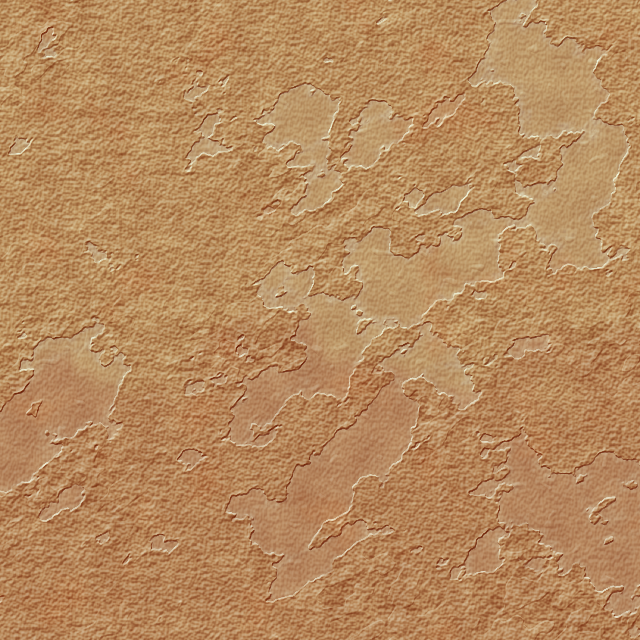
This texture is drawn by a Shadertoy shader. Its source:

```glsl
// Weathered ochre and terracotta plaster: a grainy coat flaked off in ragged patches.
// A height field (coat step, rolled lips, torn ledges, grain) is built from
// gradient noise, lit from above by a directional difference, then tinted.

const vec2 LIGHT_DIR = vec2(-0.42, 0.907);
const float RELIEF_STEP = 0.0012;
const float RELIEF_GAIN = 3.1;
const float CAVITY_GAIN = 0.75;

const vec3 OCHRE_COAT = vec3(0.733, 0.562, 0.362);
const vec3 TERRACOTTA_COAT = vec3(0.715, 0.520, 0.338);
const vec3 OCHRE_BARE = vec3(0.742, 0.595, 0.405);
const vec3 TERRACOTTA_BARE = vec3(0.715, 0.525, 0.365);
const vec3 LIME_EDGE = vec3(0.775, 0.680, 0.545);
const vec3 RUST_STAIN = vec3(0.740, 0.475, 0.280);
const vec3 LIT_TINT = vec3(0.040, 0.074, 0.090);
const vec3 SHADE_TINT = vec3(0.070, 0.098, 0.080);

vec2 hashGradient(vec2 cell) {
    vec3 h = fract(cell.xyx * vec3(0.1031, 0.1030, 0.0973));
    h += dot(h, h.yzx + 33.33);
    float angle = 6.2832 * fract((h.x + h.y) * h.z);
    return vec2(cos(angle), sin(angle));
}

float gradientNoise(vec2 p) {
    vec2 i = floor(p), f = fract(p);
    vec2 u = f * f * f * (f * (f * 6.0 - 15.0) + 10.0);
    vec2 k = vec2(0.0, 1.0);
    float a = dot(hashGradient(i), f);
    float b = dot(hashGradient(i + k.yx), f - k.yx);
    float c = dot(hashGradient(i + k.xy), f - k.xy);
    float d = dot(hashGradient(i + k.yy), f - k.yy);
    return mix(mix(a, b, u.x), mix(c, d, u.x), u.y);
}

float fbm(vec2 p, int octaves) {
    float sum = 0.0, amplitude = 1.0;
    for (int i = 0; i < octaves; i++) {
        sum += amplitude * gradientNoise(p);
        p = mat2(1.6, 1.2, -1.2, 1.6) * p + 17.3;
        amplitude *= 0.54;
    }
    return sum;
}

// Signed depth inside a capsule-shaped trowel sweep
float sweep(vec2 p, vec2 a, vec2 b, float radius) {
    vec2 ab = b - a;
    float t = clamp(dot(p - a, ab) / dot(ab, ab), 0.0, 1.0);
    return radius - length(p - a - ab * t);
}

// Positive where the coat has flaked away, negative on the coat
float bareField(vec2 p, vec2 slanted) {
    float d = -0.082;
    d = max(d, sweep(p, vec2(0.43, 0.42), vec2(0.72, 0.64), 0.070));
    d = max(d, sweep(p, vec2(0.83, 0.88), vec2(0.91, 0.70), 0.065));
    d = max(d, sweep(p, vec2(0.46, 0.17), vec2(0.63, 0.42), 0.068));
    d = max(d, sweep(p, vec2(0.00, 0.29), vec2(0.10, 0.40), 0.070));
    d = max(d, sweep(p, vec2(0.80, 0.21), vec2(0.97, 0.17), 0.068));
    d = max(d, sweep(p, vec2(0.44, 0.77), vec2(0.52, 0.80), 0.045));
    return d + 0.165 * fbm(slanted * vec2(8.0, 13.0) + 5.7, 5);
}

// Sandy bumps, coarse clumps and broken ledges of the upper coat
float coatRelief(vec2 p, vec2 slanted, float lip, float clumps) {
    float grain = 0.95 * gradientNoise(p * 118.0) + 0.90 * gradientNoise(p * 205.0 + 8.4);
    float rugged = smoothstep(-0.10, 0.35, gradientNoise(p * 5.0 + 9.2));
    float ledge = smoothstep(-0.05, 0.05, fbm(slanted * vec2(15.0, 27.0) + 4.4, 3));
    float streaks = gradientNoise(vec2(p.x * 13.0, (p.y + 0.08 * p.x) * 62.0));
    float streakAmount = 1.0 - smoothstep(0.25, 0.60, p.x);
    return grain + (0.5 + 0.9 * rugged + 1.2 * lip) * clumps
         + 0.75 * rugged * (ledge - 0.5) + 0.55 * streakAmount * streaks;
}

float bareRelief(vec2 p, float clumps) {
    float fine = 0.50 * gradientNoise(p * vec2(225.0, 165.0) + 2.6);
    return fine + 0.30 * gradientNoise(p * 105.0 + 6.1) + 4.0 * max(clumps - 0.36, 0.0);
}

// x: height, y: local detail used for cavity shading, z: bare field
vec3 surface(vec2 p) {
    vec2 slanted = mat2(0.82, -0.57, 0.57, 0.82) * p;
    float bare = bareField(p, slanted);
    float coat = 1.0 - smoothstep(-0.004, 0.004, bare);
    float lip = exp(-pow((bare + 0.010) / 0.009, 2.0));
    float clumps = gradientNoise(p * 47.0 + 3.1);
    float detail = mix(bareRelief(p, clumps), coatRelief(p, slanted, lip, clumps), coat);
    return vec3(detail + coat * (1.35 + 0.45 * lip), detail, bare);
}

vec3 plasterColour(vec2 p, float bare) {
    float border = p.y - 0.43 + 0.16 * fbm(p * 4.0 + 1.9, 4);
    float ochre = smoothstep(-0.05, 0.05, border);
    vec3 coatColour = mix(TERRACOTTA_COAT, OCHRE_COAT, ochre);
    vec3 bareColour = mix(TERRACOTTA_BARE, OCHRE_BARE, ochre);
    float limeRim = exp(-abs(bare - 0.008) / 0.012);
    bareColour = mix(bareColour, LIME_EDGE, limeRim * mix(0.40, 0.75, ochre));

    vec3 colour = mix(coatColour, bareColour, smoothstep(-0.004, 0.004, bare));
    float stain = smoothstep(0.15, 0.70, fbm(p * 8.0 + 31.0, 5));
    colour = mix(colour, RUST_STAIN, 0.35 * stain);
    float mottling = fbm(p * 20.0 + 12.0, 4);
    return colour + mottling * vec3(0.038, 0.055, 0.045);
}

void mainImage(out vec4 fragColor, in vec2 fragCoord) {
    vec2 p = fragCoord / iResolution.y;
    vec2 offset = RELIEF_STEP * LIGHT_DIR;
    vec3 below = surface(p - offset), above = surface(p + offset);

    float slope = RELIEF_GAIN * (below.x - above.x);
    float shade = slope / (1.0 + 0.13 * abs(slope));
    shade += CAVITY_GAIN * 0.5 * (below.y + above.y);

    vec3 colour = plasterColour(p, 0.5 * (below.z + above.z));
    colour += shade * (shade > 0.0 ? LIT_TINT : SHADE_TINT);
    fragColor = vec4(clamp(colour, 0.0, 1.0), 1.0);
}
```
